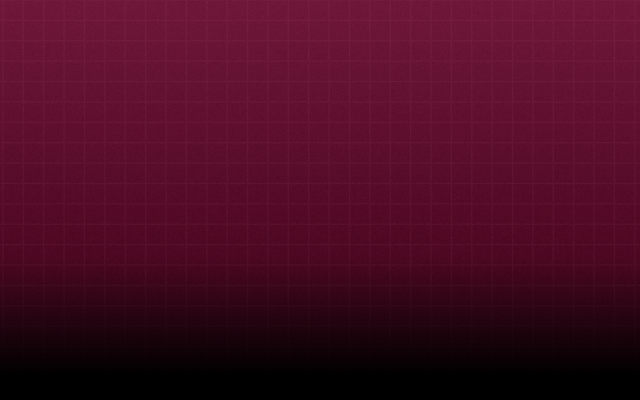
Reproduce this background procedurally as a WebGL 1 fragment shader.

```glsl
precision highp float;
// Wine-red wall with a faint square grid and fine grain, fading to black below.

uniform vec2 u_resolution;

#define TOP_COLOR vec3(0.435, 0.092, 0.222)
#define LOW_COLOR vec3(0.305, 0.030, 0.132)
#define LOW_DEPTH 0.64      // depth from the top where the fade begins
#define BLACK_DEPTH 0.94    // depth where the wall is fully black
#define CELL 0.03185        // grid spacing, in canvas widths
#define GRID_SHIFT 0.0046   // first vertical line, in canvas widths
#define LINE_WIDTH 0.0020   // in canvas widths
#define LINE_STRENGTH 0.040
#define GRAIN_COUNT 512.0   // grains across the canvas
#define GRAIN_STRENGTH 0.022

// Sine-free hash, 0 to 1
float hash(vec2 p) {
  vec3 q = fract(vec3(p.xyx) * 0.1031);
  q += dot(q, q.yzx + 33.33);
  return fract((q.x + q.y) * q.z);
}

// Coverage of the nearest vertical and horizontal grid lines
float gridLines(vec2 p, float pixel) {
  vec2 d = abs(fract(p / CELL + 0.5) - 0.5) * CELL;
  vec2 cover = clamp((0.5 * LINE_WIDTH - d) / pixel + 0.5, 0.0, 1.0);
  return max(cover.x, cover.y);
}

void main() {
  // Position in canvas widths, measured down from the top left
  float pixel = 1.0 / u_resolution.x;
  vec2 p = vec2(gl_FragCoord.x, u_resolution.y - gl_FragCoord.y) * pixel;
  float depth = 1.0 - gl_FragCoord.y / u_resolution.y;

  // Wall gradient, grid and grain
  vec3 color = mix(TOP_COLOR, LOW_COLOR, clamp(depth / LOW_DEPTH, 0.0, 1.0));
  color = mix(color, vec3(1.0, 0.75, 0.85),
              LINE_STRENGTH * gridLines(p - vec2(GRID_SHIFT, 0.0), pixel));
  float grain = hash(floor(p * GRAIN_COUNT)) - 0.5;
  color += GRAIN_STRENGTH * grain * vec3(1.0, 0.5, 0.7);

  // Fade into black at the foot
  float light = clamp((BLACK_DEPTH - depth) / (BLACK_DEPTH - LOW_DEPTH), 0.0, 1.0);
  gl_FragColor = vec4(color * light, 1.0);
}
```
